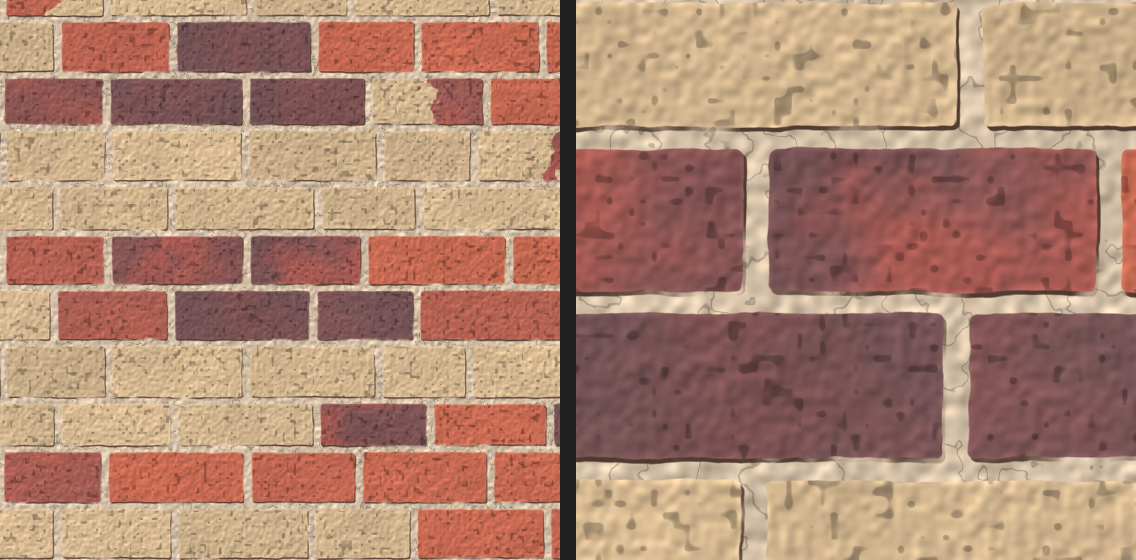
Left, the full canvas; right, a detail of the centre.
Give the GLSL for this texture, as a Shadertoy shader.

```glsl
// Sunlit wall of cream, red and plum bricks in an uneven running bond.
// Jittered course lines and joints bound each brick; a rounded box distance
// gives its face and thrown shadow, and layered noise gives grain and wear.

const float COURSE = 0.0964;      // height of one course with its joint
const float TOP_LINE = 0.9648;    // height of the highest bed joint
const float SPACING = 0.224;      // mean brick length with its joint
const vec3 MORTAR = vec3(0.85, 0.77, 0.67);
const vec3 CREAM = vec3(0.81, 0.70, 0.55);
const vec3 ORANGE_RED = vec3(0.77, 0.41, 0.32);
const vec3 DEEP_RED = vec3(0.65, 0.35, 0.32);
const vec3 PLUM = vec3(0.45, 0.32, 0.33);
const vec3 SHADOW = vec3(0.26, 0.17, 0.14);

float hash(vec2 p) {
    vec3 q = fract(vec3(p.xyx) * 0.1031);
    q += dot(q, q.yzx + 33.33);
    return fract((q.x + q.y) * q.z);
}

float noise(vec2 p) {
    vec2 i = floor(p), f = fract(p);
    f = f * f * (3.0 - 2.0 * f);
    return mix(mix(hash(i), hash(i + vec2(1.0, 0.0)), f.x),
               mix(hash(i + vec2(0.0, 1.0)), hash(i + vec2(1.0, 1.0)), f.x), f.y);
}

float fbm(vec2 p) {
    float sum = 0.0, amp = 0.5;
    for (int i = 0; i < 4; i++) {
        sum += amp * noise(p);
        p = p * 2.03 + 17.1;
        amp *= 0.5;
    }
    return sum / 0.9375;
}

// Slope of the grain along the light, from -1 to 1
float relief(vec2 p, float scale) {
    return noise(p * scale) - noise(p * scale + vec2(-0.45, 0.6));
}

float bedLine(float row) {
    return TOP_LINE - COURSE * row + 0.011 * (hash(vec2(row + 40.0, 3.0)) - 0.5);
}

float jointX(float index, float row) {
    float halfStep = mod(row + step(row, 2.5), 2.0) * 0.5;
    float x = 0.096 + SPACING * (index + halfStep);
    float warp = 0.018 * cos(6.2832 * (x - 0.51) / 0.52);
    float spread = mix(0.01, 0.08, smoothstep(0.5, 0.75, x));
    return x + warp + spread * (hash(vec2(index + 20.0, row + 7.0)) - 0.5);
}

float roundBox(vec2 p, vec2 halfSize, float radius) {
    vec2 q = abs(p) - halfSize + radius;
    return length(max(q, 0.0)) + min(max(q.x, q.y), 0.0) - radius;
}

// Face colour: cream gathers in some courses and toward the left
vec3 brickColour(vec2 id, vec2 centre, vec2 local, vec2 p) {
    float kind = hash(id * 3.7 + 11.0), tone = hash(id * 5.3 + 29.0);
    float score = -cos(6.2832 * (id.y - 6.75) / 3.5)
                + 1.6 * (0.45 - centre.x) + 0.8 * (kind - 0.5);
    vec3 red = mix(ORANGE_RED, DEEP_RED, smoothstep(0.25, 0.75, tone));
    float smudge = smoothstep(0.45, 0.8, fbm(p * 9.0 + id) + 0.25 * abs(local.x));
    red = mix(red, PLUM, smudge * smoothstep(0.4, 0.9, tone));
    red = mix(red, PLUM, 0.75 * step(0.86, tone));
    float cream = step(0.0, score);
    // A few bricks keep a ragged patch of the other colour
    float patchEdge = local.x + 0.9 * (fbm(p * 35.0) - 0.5);
    float patchy = step(0.94, hash(id + 63.0)) * (1.0 - smoothstep(-0.04, 0.04, patchEdge));
    return mix(red, CREAM * (0.96 + 0.08 * tone), abs(cream - patchy));
}

void mainImage(out vec4 fragColor, in vec2 fragCoord) {
    vec2 p = fragCoord / iResolution.y;
    float soft = 1.0 / iResolution.y;

    // Course holding this point
    float row = floor((TOP_LINE - p.y) / COURSE) + 1.0;
    if (p.y < bedLine(row)) row += 1.0;
    else if (p.y > bedLine(row - 1.0)) row -= 1.0;

    // Nearest joints on either side
    vec2 low = vec2(-1.0, bedLine(row)), high = vec2(2.0, bedLine(row - 1.0));
    float column = 0.0;
    for (int i = -2; i < 7; i++) {
        float x = jointX(float(i), row);
        if (x <= p.x) { low.x = x; column = float(i); }
        else high.x = min(high.x, x);
    }
    vec2 id = vec2(column + 5.0, row + 5.0);
    vec2 centre = 0.5 * (low + high);
    float wear = hash(id + 81.0);
    vec2 halfSize = 0.5 * (high - low) - vec2(0.0075, 0.0065) + 0.0015 * (wear - 0.5);

    // Uneven outline and the shadow thrown down and to the right
    vec2 wobble = vec2(fbm(p * 45.0), fbm(p * 45.0 + 50.0)) - 0.5;
    vec2 local = p - centre + 0.004 * wobble;
    float face = roundBox(local, halfSize, 0.004);
    float shadowEdge = roundBox(local - vec2(0.0018, -0.0026), halfSize, 0.004);

    // Crumbly mortar
    vec3 colour = MORTAR * (0.88 + 0.2 * fbm(p * 60.0));
    colour *= 1.0 + 0.28 * relief(p, 150.0);
    float crack = 1.0 - smoothstep(0.0, 0.025, abs(fbm(p * 38.0 + 9.0) - 0.5));
    colour *= 1.0 - 0.22 * crack;
    float shade = 1.0 - smoothstep(-soft, soft, shadowEdge);
    shade *= smoothstep(0.25, 0.55, fbm(p * 22.0 + 70.0));
    colour = mix(colour, SHADOW, 0.9 * shade);

    // Pitted brick face with a lit rim
    vec3 brick = brickColour(id, centre, local / halfSize, p) * (0.94 + 0.12 * fbm(p * 14.0));
    brick *= 1.0 + 0.2 * relief(p, 190.0) + 0.1 * relief(p, 95.0);
    brick *= 1.0 - 0.25 * smoothstep(0.74, 0.9, noise(p * 150.0 + 31.0));
    brick *= 1.0 + 0.08 * smoothstep(-0.004, 0.0, face);
    colour = mix(colour, brick, 1.0 - smoothstep(-soft, soft, face));
    fragColor = vec4(clamp(colour, 0.0, 1.0), 1.0);
}
```
